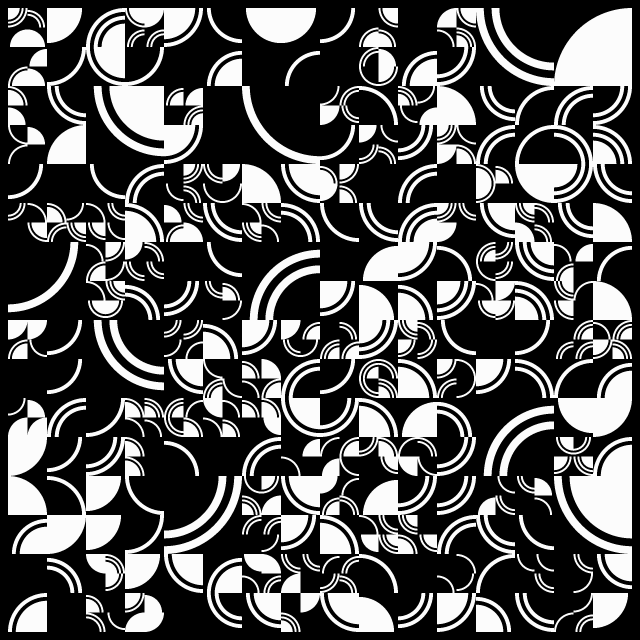
Reproduce this pattern procedurally as a WebGL 1 fragment shader.

```glsl
precision highp float;

uniform vec2 u_resolution;

#define MARGIN 0.0125
#define GRID 8.0
#define SPLIT_LARGE 0.82
#define SPLIT_MEDIUM 0.34
#define BAND_WIDTH 0.1
#define MAX_CIRCLES 5.0
#define SEED 23.0
#define INK vec3(0.99)
#define GROUND vec3(0.0)
#define SAMPLES 4

// Random value in 0..1 for a cell; the salt separates independent choices
float hash(vec2 cell, float salt) {
  vec3 q = fract((vec3(cell, salt) + SEED) * 0.1031);
  q += dot(q, q.zyx + 31.32);
  return fract((q.x + q.y) * q.z);
}

// Quarter circles nested around one corner, in alternating colours
float quarterRings(vec2 local, vec2 cell, float salt) {
  vec2 corner = vec2(step(0.5, hash(cell, salt + 1.0)),
                     step(0.5, hash(cell, salt + 2.0)));
  float radius = length(local - corner);
  float lastBand = floor(MAX_CIRCLES * hash(cell, salt + 3.0));
  float firstColour = step(0.5, hash(cell, salt + 4.0));
  float band = min(floor((1.0 - radius) / BAND_WIDTH), lastBand);
  return step(radius, 1.0) * mod(band + firstColour, 2.0);
}

// Square tiles, each split at random into quarters up to two times
float pattern(vec2 uv) {
  vec2 p = (uv - MARGIN) / (1.0 - 2.0 * MARGIN);
  vec2 inside = step(vec2(0.0), p) * step(p, vec2(1.0));
  p *= GRID;
  float salt = 11.0;
  if (hash(floor(p), salt) < SPLIT_LARGE) {
    p *= 2.0;
    salt += 37.0;
    if (hash(floor(p), salt) < SPLIT_MEDIUM) {
      p *= 2.0;
      salt += 37.0;
    }
  }
  return inside.x * inside.y * quarterRings(fract(p), floor(p), salt);
}

void main() {
  float side = min(u_resolution.x, u_resolution.y);
  vec2 origin = gl_FragCoord.xy - 0.5 - 0.5 * (u_resolution - side);

  // Average a grid of samples to smooth both arcs and tile borders
  float coverage = 0.0;
  for (int y = 0; y < SAMPLES; y++) {
    for (int x = 0; x < SAMPLES; x++) {
      vec2 offset = (vec2(float(x), float(y)) + 0.5) / float(SAMPLES);
      coverage += pattern((origin + offset) / side);
    }
  }
  coverage /= float(SAMPLES * SAMPLES);
  gl_FragColor = vec4(mix(GROUND, INK, coverage), 1.0);
}
```
